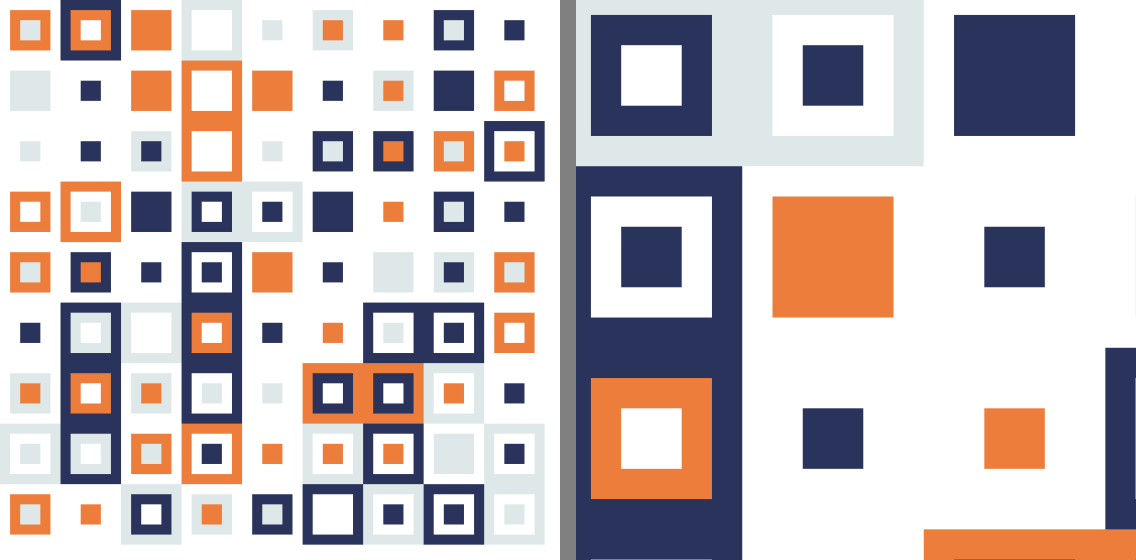
Left: the whole. Right: its middle third, enlarged.
A WebGL 1 fragment shader for this pattern:

```glsl
precision highp float;
// Grid of nested squares: dots, blocks, rings and frames in orange, navy and pale grey on white.

uniform vec2 u_resolution;

#define CELLS 9             // cells across and down
#define PITCH 0.10807       // cell size as a share of the canvas
#define SEED 4.7            // changes the shuffle
#define WHITE vec3(1.0)
#define ORANGE vec3(0.93, 0.49, 0.23)
#define NAVY vec3(0.16, 0.20, 0.36)
#define PALE vec3(0.87, 0.91, 0.91)

// Layer colours are numbered 0 white, 1 orange, 2 navy, 3 pale.
vec3 palette(float id) {
  if (id < 0.5) return WHITE;
  if (id < 1.5) return ORANGE;
  return id < 2.5 ? NAVY : PALE;
}

float hash(vec2 p) {
  vec3 q = fract((p.xyx * 7.31 + SEED) * 0.1031);
  q += dot(q, q.yzx + 33.33);
  return fract((q.x + q.y) * q.z);
}

// Place of this cell in a shuffled deck, so every kind keeps its exact share.
float shuffledRank(vec2 cell) {
  float own = hash(cell);
  float rank = 0.0;
  for (int j = 0; j < CELLS; j++) {
    for (int i = 0; i < CELLS; i++) {
      rank += hash(vec2(float(i), float(j))) < own ? 1.0 : 0.0;
    }
  }
  return rank;
}

// Splits t in 0..1 into orange, navy and pale by their shares.
float pick(float t, float orangeShare, float navyShare) {
  if (t < orangeShare) return 1.0;
  return t < orangeShare + navyShare ? 2.0 : 3.0;
}

// Colour numbers of the outer, middle and inner squares.
vec3 cellLayers(vec2 cell) {
  float rank = shuffledRank(cell);
  float t = rank + 0.5;
  float u = fract(rank * 0.618 + 0.3);

  if (t < 19.0) {                                  // small dot
    return vec3(0.0, 0.0, pick(t / 19.0, 0.26, 0.53));
  }
  if (t < 29.0) {                                  // solid block
    float block = pick((t - 19.0) / 10.0, 0.4, 0.3);
    return vec3(0.0, block, block);
  }
  if (t < 51.0) {                                  // ring with a contrasting core
    float ring = pick((t - 29.0) / 22.0, 0.41, 0.27);
    float core = ring > 2.5 ? 1.0 : 3.0;
    return vec3(0.0, ring, u < 0.27 ? ring - 1.0 : core);
  }
  if (t < 67.0) {                                  // wide frame around a dot
    float frame = pick((t - 51.0) / 16.0, 0.125, 0.44);
    return vec3(frame, 0.0, pick(u, 0.31, 0.38));
  }
  if (t < 72.0) {                                  // empty wide frame
    return vec3(pick((t - 67.0) / 5.0, 0.4, 0.2), 0.0, 0.0);
  }
  float frame = pick((t - 72.0) / 9.0, 0.22, 0.56); // two-tone frame
  float lining = u < 0.6 ? 1.0 : 3.0;
  return vec3(frame, frame == 2.0 ? lining : 2.0, 0.0);
}

// Share of a pixel covered by a centred square of the given half size.
float squareCover(vec2 q, float halfSize, vec2 pixel) {
  vec2 c = clamp(0.5 + (halfSize - abs(q)) / pixel, 0.0, 1.0);
  return c.x * c.y;
}

vec3 cellColor(vec2 cell, vec2 q, vec2 pixel) {
  if (min(cell.x, cell.y) < 0.0 || max(cell.x, cell.y) > float(CELLS) - 0.5) return WHITE;
  vec3 layers = cellLayers(cell);
  vec3 color = palette(layers.x);
  color = mix(color, palette(layers.y), squareCover(q, 1.0 / 3.0, pixel));
  return mix(color, palette(layers.z), squareCover(q, 1.0 / 6.0, pixel));
}

void main() {
  // Cell units, counted from the top left corner.
  vec2 uv = gl_FragCoord.xy / u_resolution;
  vec2 p = vec2(uv.x, 1.0 - uv.y) / PITCH;
  vec2 pixel = 1.0 / (u_resolution * PITCH);

  // Blend the cells that share this pixel by coverage.
  vec3 color = vec3(0.0);
  for (int j = 0; j < 2; j++) {
    for (int i = 0; i < 2; i++) {
      vec2 cell = floor(p - 0.5) + vec2(float(i), float(j));
      vec2 q = p - cell - 0.5;
      float cover = squareCover(q, 0.5, pixel);
      if (cover > 0.0) color += cover * cellColor(cell, q, pixel);
    }
  }
  gl_FragColor = vec4(color, 1.0);
}
```
